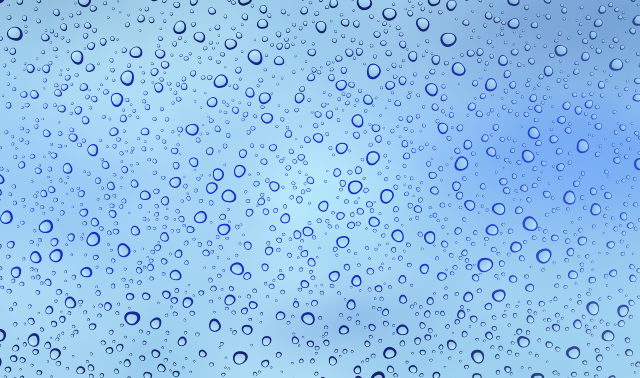
A Shadertoy shader for this texture:

```glsl
// Rain drops on a window in front of a soft blue sky.
// Three rotated, jittered grids hold large to small drops; each drop is a dark
// rim whose thick side faces the light, as in a tiny inverting lens.

#define CELL 0.076            // cell of the largest drops, in canvas heights
#define CELL_SHRINK 0.56      // cell ratio from one layer to the next
#define MIN_RADIUS 0.115      // drop radii, in cells
#define MAX_RADIUS 0.265
#define HOLE 0.77             // clear part of a drop, in radii
#define LENS_SHIFT 0.17       // greatest shift of the clear part, in radii
#define SOFTNESS 0.0011       // edge blur, in canvas heights
#define LIGHT vec2(0.86, 0.50)
#define RIM_BLUE vec3(0.09, 0.18, 0.79)
#define RIM_NAVY vec3(0.08, 0.13, 0.43)

vec3 hash3(vec3 p) {
    p = fract(p * vec3(0.1031, 0.1030, 0.0973));
    p += dot(p, p.yxz + 33.33);
    return fract((p.xxy + p.yxx) * p.zyx);
}

float valueNoise(vec2 p) {
    vec2 i = floor(p), f = fract(p);
    f = f * f * (3.0 - 2.0 * f);
    float low = mix(hash3(vec3(i, 7.0)).x, hash3(vec3(i + vec2(1, 0), 7.0)).x, f.x);
    float high = mix(hash3(vec3(i + vec2(0, 1), 7.0)).x, hash3(vec3(i + 1.0, 7.0)).x, f.x);
    return mix(low, high, f.y);
}

float clouds(vec2 p) {
    float sum = 0.0, weight = 0.5;
    for (int i = 0; i < 4; i++) {
        sum += weight * valueNoise(p);
        p = mat2(1.6, 1.2, -1.2, 1.6) * p + 5.3;
        weight *= 0.5;
    }
    return sum;
}

float glow(vec2 p, vec2 centre, vec2 size) {
    vec2 d = (p - centre) / size;
    return exp(-dot(d, d));
}

// Broad patches of pale, blue and steel sky
vec3 sky(vec2 p) {
    float cloud = clouds(p * 2.6 + 3.0) - 0.47;
    vec2 q = p + 0.12 * cloud;
    vec3 c = vec3(0.665, 0.850, 0.955);
    c = mix(c, vec3(0.60, 0.79, 0.97), 0.7 * glow(q, vec2(0.15, 0.52), vec2(0.40, 0.22)));
    c = mix(c, vec3(0.47, 0.68, 0.97), 0.95 * glow(q, vec2(1.52, 0.60), vec2(0.46, 0.24)));
    c = mix(c, vec3(0.47, 0.64, 0.84), 0.9 * glow(q, vec2(1.55, 0.95), vec2(0.55, 0.20)));
    c = mix(c, vec3(0.53, 0.71, 0.84), 0.75 * glow(q, vec2(0.10, 1.05), vec2(0.50, 0.16)));
    c = mix(c, vec3(0.54, 0.72, 0.90), 0.7 * glow(q, vec2(0.88, 0.15), vec2(0.22, 0.09)));
    c = mix(c, vec3(0.72, 0.92, 0.99), 0.8 * glow(q, vec2(0.86, 0.48), vec2(0.20, 0.17)));
    return c + cloud * vec3(0.17, 0.13, 0.06);
}

mat2 layerTurn(float layer) {
    float a = 0.35 + 0.8 * layer;
    return mat2(cos(a), sin(a), -sin(a), cos(a));
}

float layerCell(float layer) { return CELL * pow(CELL_SHRINK, layer); }

// Centre (xy) and radius (z) of the drop in a cell; radius 0 means empty
vec3 dropIn(vec2 id, float layer) {
    vec3 h = hash3(vec3(id + 71.0, layer * 13.0 + 2.0));
    vec3 k = hash3(vec3(id + 19.0, layer * 17.0 + 5.0));
    float radius = mix(MIN_RADIUS, MAX_RADIUS, pow(h.z, 1.5));
    vec2 place = id + 0.5 + (h.xy - 0.5) * 2.0 * (0.48 - 1.15 * radius);
    float present = step(k.x, 0.84 - 0.17 * layer);
    float cell = layerCell(layer);
    return vec3(place * layerTurn(layer) * cell, radius * cell * present);
}

// True if no drop of a larger layer touches this one
bool isClear(vec3 drop, float layer) {
    for (float big = 0.0; big < layer; big++) {
        vec2 home = floor(layerTurn(big) * drop.xy / layerCell(big));
        for (int n = 0; n < 9; n++) {
            vec3 other = dropIn(home + vec2(n % 3, n / 3) - 1.0, big);
            if (other.z > 0.0 && distance(other.xy, drop.xy) < 1.17 * (other.z + drop.z))
                return false;
        }
    }
    return true;
}

vec3 paintDrop(vec3 colour, vec2 p, vec3 drop, vec3 seed, float blur) {
    vec2 d = p - drop.xy;
    float a = atan(d.y, d.x);
    float wobble = 1.0 + 0.07 * cos(2.0 * a + 6.28 * seed.x) + 0.04 * cos(3.0 * a + 6.28 * seed.y);
    float outer = length(d) - drop.z * wobble;

    // The clear part slides away from the light
    vec2 away = (drop.xy - LIGHT) * vec2(0.75, 1.7);
    vec2 shift = away / max(1.0, length(away)) * LENS_SHIFT * drop.z;
    float hole = HOLE - 0.10 * seed.z * smoothstep(0.55, 0.05, drop.y);
    float inner = length(d - shift) - drop.z * wobble * hole;

    float edge = smoothstep(0.18, 0.48, abs(drop.y - 0.5));
    vec3 rim = mix(RIM_BLUE, RIM_NAVY, edge);
    rim = mix(rim, colour, 0.22 * smoothstep(1.0, 1.6, drop.x));
    float shade = dot(d, away) / (drop.z * max(0.4, length(away)));
    vec3 water = mix(colour, vec3(0.66, 0.84, 0.93), 0.5) + 0.09 * shade;

    vec3 body = mix(water, rim, smoothstep(-blur, blur, inner));
    return mix(body, colour, smoothstep(-blur, blur, outer));
}

void mainImage(out vec4 fragColor, in vec2 fragCoord) {
    vec2 p = fragCoord / iResolution.y;
    float blur = max(SOFTNESS, 0.6 / iResolution.y);
    vec3 colour = sky(p);
    for (float layer = 0.0; layer < 3.0; layer++) {
        vec2 id = floor(layerTurn(layer) * p / layerCell(layer));
        vec3 drop = dropIn(id, layer);
        if (drop.z > 0.0 && isClear(drop, layer))
            colour = paintDrop(colour, p, drop, hash3(vec3(id + 43.0, layer)), blur);
    }
    fragColor = vec4(clamp(colour, 0.0, 1.0), 1.0);
}
```
